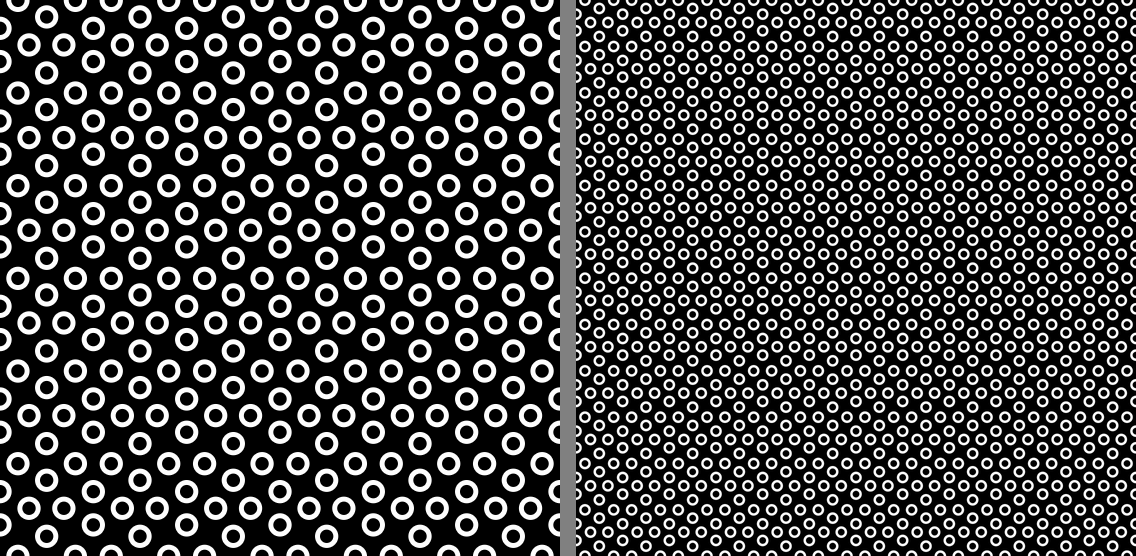
Left, the tile; right, the same tile 2 across and 2 down.
This pattern is drawn by a WebGL 1 fragment shader. Its source:

```glsl
precision highp float;
// Draws white rings on black, eight to a cell, in a six by six tiling.

uniform vec2 u_resolution;

const vec2 CELL = vec2(128.0, 127.0);

// Signed distance to a ring that repeats once per cell.
float ring(vec2 p, vec2 center) {
  vec2 offset = p - center;
  offset -= CELL * floor(offset / CELL + 0.5);
  return abs(length(offset) - 12.55) - 3.4;
}

void main() {
  // Cell coordinates, with y running downward.
  vec2 uv = gl_FragCoord.xy / u_resolution;
  vec2 p = vec2(uv.x, 1.0 - uv.y) * 6.0 * CELL;

  // Four mirrored pairs: two set side by side, two stacked.
  float d = 1e3;
  for (int i = 0; i < 2; i++) {
    float side = float(i) * 2.0 - 1.0;
    d = min(d, ring(p, vec2(64.0 + side * 39.4, 0.5)));
    d = min(d, ring(p, vec2(63.7 + side * 23.9, 61.6)));
    d = min(d, ring(p, vec2(64.0, 61.6 + side * 38.4)));
    d = min(d, ring(p, vec2(0.0, 61.6 + side * 22.8)));
  }

  // Edge smoothed over one pixel.
  float pixel = 6.0 * CELL.x / u_resolution.x;
  float coverage = clamp(0.5 - d / pixel, 0.0, 1.0);
  gl_FragColor = vec4(vec3(0.992 * coverage), 1.0);
}
```
